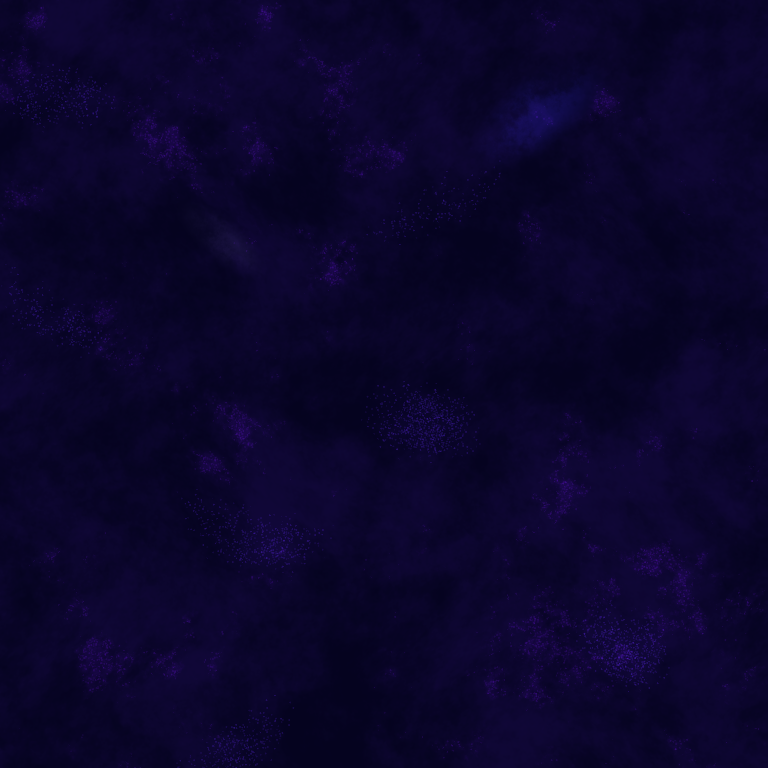
Give the GLSL for this texture, as a three.js fragment shader.

```glsl
varying vec2 vUv;

vec3 hash3(vec2 p) {
  vec3 q = fract(p.xyx * vec3(0.1031, 0.1030, 0.0973));
  q += dot(q, q.yxz + 33.33);
  return fract((q.xxy + q.yzz) * q.zyx);
}

mat2 rotation(float a) {
  return mat2(cos(a), -sin(a), sin(a), cos(a));
}

// Cellular noise: random cell values blended by distance to jittered centres
float cellCloud(vec2 p) {
  vec2 cell = floor(p);
  float sum = 0.0;
  float total = 0.0001;
  for (int y = -1; y <= 1; y++) {
    for (int x = -1; x <= 1; x++) {
      vec2 id = cell + vec2(float(x), float(y));
      vec3 h = hash3(id + 40.0);
      vec2 d = id + 0.15 + 0.7 * h.xy - p;
      float w = pow(max(1.3 - dot(d, d), 0.0), 3.0);
      sum += w * h.z;
      total += w;
    }
  }
  return sum / total;
}

float layeredCloud(vec2 p) {
  float sum = 0.0;
  float total = 0.0;
  float amp = 1.0;
  for (int i = 0; i < 7; i++) {
    sum += amp * cellCloud(p);
    total += amp;
    amp *= 0.73;
    p = rotation(0.6) * p * 1.95 + 7.3;
  }
  return sum / total;
}

// Soft bent ellipse, 1 at its centre and 0 outside
float streak(vec2 p, float angle, vec2 size, float bend) {
  p = rotation(angle) * p;
  p.y -= bend * p.x * p.x;
  return smoothstep(1.0, 0.25, length(p / size));
}

// Fine dots on two turned grids, present where density is high
float dust(vec2 p, float density) {
  float sum = 0.0;
  for (int i = 0; i < 2; i++) {
    vec2 grid = rotation(0.4 + 0.9 * float(i)) * p * 330.0 + 900.0;
    vec3 h = hash3(floor(grid));
    float dotShape = smoothstep(0.6, 0.2, length(fract(grid) - 0.25 - 0.5 * h.xy));
    sum += dotShape * step(1.0 - 0.5 * density, h.z) * (0.3 + 0.7 * h.x);
  }
  return sum;
}

void main() {
  vec2 warp = 0.015 * sin(vUv.yx * vec2(17.0, 13.0) + vec2(0.5, 2.0));
  float cloud = layeredCloud((vUv + warp) * 7.0);
  float tint = layeredCloud(vUv * 13.0 + 23.0);
  float ragged = smoothstep(0.32, 0.62, tint);

  // Navy clouds
  vec3 color = mix(vec3(0.019, 0.012, 0.122), vec3(0.062, 0.028, 0.215),
                   smoothstep(0.27, 0.77, cloud));

  // Small violet blotches with a grainy core
  float violet = smoothstep(0.57, 0.74, tint) * smoothstep(0.42, 0.65, cloud);
  color += vec3(0.045, 0.003, 0.09) * violet;
  color += vec3(0.07, 0.01, 0.13) * dust(vUv + 0.37, violet);

  // Blue glows
  for (int i = 0; i < 2; i++) {
    float n = float(i);
    vec2 centre = mix(vec2(0.71, 0.84), vec2(0.285, 0.68), n);
    float glow = streak(vUv - centre + warp, 0.7 - 1.4 * n, vec2(0.11, 0.06) * (1.0 - 0.4 * n), 0.0);
    color += mix(vec3(0.045, 0.035, 0.18), vec3(0.06, 0.05, 0.09), n) * glow * (0.25 + 0.75 * ragged);
  }

  // Curved drifts of dust
  float density = 0.0;
  for (int i = 0; i < 7; i++) {
    float n = float(i);
    vec3 h = hash3(vec2(n * 3.0 + 5.0, 19.0));
    vec2 centre = fract(vec2(0.55, 0.45) + n * vec2(0.755, 0.570));
    vec2 size = vec2(0.07 + 0.06 * h.x, 0.03 + 0.03 * h.y);
    float drift = streak(vUv - centre, 1.8 * h.z - 0.8, size, 3.0 * (h.x - 0.3));
    density = max(density, drift * (0.45 + 0.55 * h.y));
  }
  density *= 0.3 + 0.7 * ragged;
  color += vec3(0.01, 0.004, 0.025) * density;
  color += vec3(0.085, 0.035, 0.20) * dust(vUv, density);

  gl_FragColor = vec4(color, 1.0);
}
```
